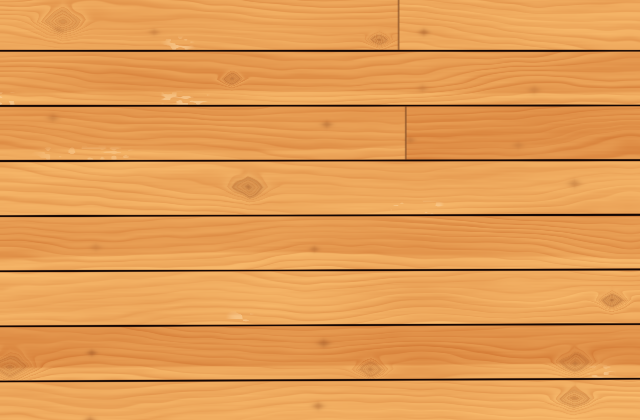
Reproduce this texture procedurally as a Shadertoy shader.

```glsl
// Eight rows of warm timber boards split by narrow dark gaps, two rows with a butt joint.
// Each board bends a ring field with value noise; knots pull that field into closed
// loops, and sapwood strips, fibres, pin knots and pale chips vary every board.

const float FIRST_GAP = 0.121;     // distances are in canvas heights, from the top
const float PITCH     = 0.1312;
const float TILT      = 0.0007;    // pitch lost per unit of x
const float GAP_HALF  = 0.0019;
const float JOINT_X   = 0.949;
const float JOINT_STEP = 0.0085;   // joint shift per row
const float RINGS     = 7.0;       // growth rings across a board
const float PIN_CELLS = 3.5;       // pin knot cells per unit of x

const vec3 SAPWOOD   = vec3(0.965, 0.715, 0.41);
const vec3 HEARTWOOD = vec3(0.865, 0.54, 0.26);
const vec3 KNOT      = vec3(0.62, 0.34, 0.15);
const vec3 CHIP      = vec3(0.98, 0.80, 0.57);
const vec3 EDGE      = vec3(0.50, 0.29, 0.14);
const vec3 GAP       = vec3(0.08, 0.025, 0.01);

// Heartwood share of each row, top to bottom
const float HEART[8] = float[8](0.36, 0.68, 0.64, 0.28, 0.66, 0.27, 0.80, 0.25);

// Large knots: x, y from the top, radius, darkness
const int KNOTS = 9;
const vec4 KNOT_AT[KNOTS] = vec4[KNOTS](
    vec4(0.591, 0.446, 0.024, 0.75), vec4(1.458, 0.714, 0.015, 0.85),
    vec4(1.369, 0.948, 0.023, 0.50), vec4(1.369, 0.863, 0.022, 0.60),
    vec4(0.024, 0.873, 0.025, 0.50), vec4(0.883, 0.879, 0.017, 0.55),
    vec4(0.149, 0.050, 0.026, 0.35), vec4(0.903, 0.095, 0.012, 0.70),
    vec4(0.552, 0.188, 0.013, 0.60));

float hash(vec2 p) {
    vec3 q = fract(vec3(p.xyx) * 0.1031);
    q += dot(q, q.yzx + 33.33);
    return fract((q.x + q.y) * q.z);
}

float noise(vec2 p) {
    vec2 i = floor(p), f = fract(p);
    f = f * f * (3.0 - 2.0 * f);
    return mix(mix(hash(i), hash(i + vec2(1, 0)), f.x),
               mix(hash(i + vec2(0, 1)), hash(i + vec2(1, 1)), f.x), f.y);
}

// Row index plus position across that row
float boardCoord(vec2 p) {
    return (p.y - FIRST_GAP) / (PITCH - TILT * p.x) + 1.0;
}

// Radius that is 1 on a pointed, eye-like outline
float eyeRadius(vec2 d, float size) {
    vec2 q = abs(d) / (size * vec2(1.6, 1.0));
    return 0.5 * (length(q) + q.x + q.y);
}

void mainImage(out vec4 fragColor, in vec2 fragCoord) {
    float px = 1.0 / iResolution.y;
    vec2 p = vec2(fragCoord.x, iResolution.y - fragCoord.y) * px;

    // Board layout
    float b = boardCoord(p), row = floor(b), v = b - row;
    bool jointed = row == 0.0 || row == 2.0;
    float jointDist = p.x - JOINT_X - JOINT_STEP * row;
    float part = jointed ? step(0.0, jointDist) : 0.0;
    float seed = row * 13.0 + part * 131.0;

    // Grain coordinate, wandering along the board
    float w = v + 0.8 * noise(vec2(p.x * 1.3, seed + 3.5))
                + 0.35 * noise(vec2(p.x * 4.0 + seed, v * 1.8))
                + 0.05 * noise(vec2(p.x * 18.0, v * 5.0 + seed));

    // Large knots gather the grain into loops
    float dark = 0.0;
    for (int i = 0; i < KNOTS; i++) {
        vec4 k = KNOT_AT[i];
        if (floor(boardCoord(k.xy)) != row) continue;
        vec2 wobble = 0.3 * k.z * vec2(noise(p * 45.0), noise(p * 45.0 + 9.0)) - 0.15 * k.z;
        float r = eyeRadius(p - k.xy + wobble, k.z);
        w = mix(w, r * 0.38, exp(-0.5 * r * r));
        float rim = exp(-40.0 * (r - 0.9) * (r - 0.9));
        dark += k.w * (0.42 * exp(-r * r) + 0.28 * rim + 0.4 * exp(-25.0 * r * r));
    }

    // Scattered pin knots
    vec2 cell = vec2(floor(p.x * PIN_CELLS), row + 40.0);
    float chance = hash(cell);
    vec2 pin = vec2((cell.x + 0.2 + 0.6 * hash(cell + 17.0)) / PIN_CELLS - p.x,
                    (0.2 + 0.6 * hash(cell + 31.0) - v) * PITCH);
    float pinR = eyeRadius(pin, 0.004 + 0.006 * chance);
    dark += step(0.55, chance) * (0.15 + 0.4 * hash(cell + 5.0)) * exp(-pinR * pinR);

    // Tone: rings, streaks, fibres and a pale strip along heartwood boards
    float s = fract(w * RINGS);
    float ring = s * s * (1.0 - smoothstep(0.82, 1.0, s));
    float ringStrength = 0.15 + 0.55 * noise(vec2(p.x * 2.5 + seed, w * 3.0));
    float streak = noise(vec2(p.x * 2.0 + seed, w * 15.0)) - 0.5;
    float fibre = noise(vec2(p.x * 14.0, p.y * 260.0)) - 0.5;
    float blotch = noise(vec2(p.x * 3.0 + seed, v * 2.0 + 7.0)) - 0.5;
    float tone = HEART[int(row)] + part * (row - 1.0) * 0.15;
    float sapEdge = 0.62 + 0.3 * noise(vec2(p.x * 1.6, seed + 60.5));
    float sap = smoothstep(sapEdge - 0.03, sapEdge + 0.03, v) * step(0.5, tone) * (1.0 - part);
    tone = mix(tone, 0.18, sap * 0.85);
    tone += ringStrength * (ring - 0.2) + 0.26 * streak + 0.14 * fibre + 0.3 * blotch;
    vec3 col = mix(SAPWOOD, HEARTWOOD, clamp(tone, -0.1, 1.25));
    col = mix(col, KNOT, clamp(dark, 0.0, 0.85));

    // Pale chips near the lower edges
    float chip = smoothstep(0.6, 0.75, noise(p * vec2(70.0, 190.0)))
               * smoothstep(0.76, 0.84, noise(vec2(p.x * 7.0, seed + 90.5)))
               * smoothstep(0.7, 0.85, v);
    col = mix(col, CHIP, 0.75 * chip);

    // Butt joints, then rounded board edges and uneven gaps
    if (jointed) col = mix(col, EDGE, 0.65 * (1.0 - smoothstep(0.0008, 0.0012 + px, abs(jointDist))));
    float gapDist = min(v, 1.0 - v) * PITCH;
    float halfWidth = GAP_HALF * (0.75 + 0.5 * noise(vec2(p.x * 6.0, floor(b + 0.5) + 20.5)));
    col = mix(col, EDGE, 0.6 * (1.0 - smoothstep(halfWidth, halfWidth + 0.0025, gapDist)));
    col = mix(col, GAP, 1.0 - smoothstep(halfWidth - 0.5 * px, halfWidth + 0.5 * px, gapDist));
    fragColor = vec4(col, 1.0);
}
```
